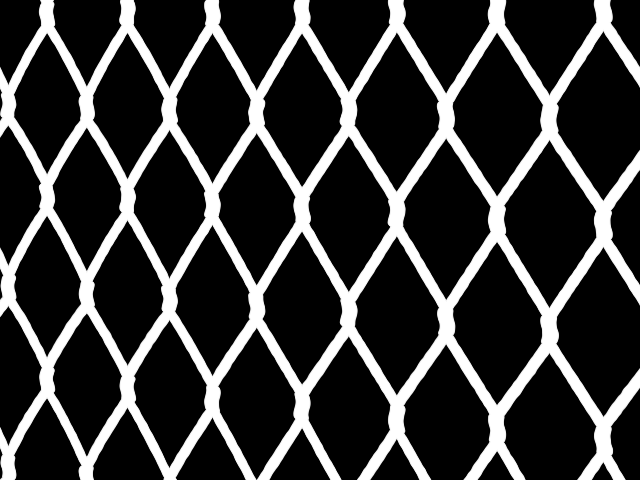
This pattern is drawn by a Shadertoy shader. Its source:

```glsl
// Chain-link fence: white wire diamonds with twisted knots on black, widening to the right.
#define COLUMN_RATE 12.549   // columns per canvas height at the left edge
#define ROW_PITCH 0.1878     // row spacing at the left edge
#define PERSPECTIVE 0.1586   // growth of the mesh towards the right
#define GRID_ORIGIN vec2(0.0174, 0.0304)
#define ROW_TILT 0.0105      // rise of the top row towards the right
#define ROW_STAGGER 0.025    // extra drop of every second row
#define WIRE_RADIUS 0.053    // wire and knot sizes are in row pitches
#define TWIST_REACH 0.12     // half the height where two wires run together
#define KNOT_SIZE vec2(0.077, 0.155)
#define WIRE_BOW 0.045       // sag of the wires at the left
#define ROUGHNESS 0.007      // unevenness of the wire edge
#define RIM_WIDTH 0.0022     // width of the duller wire edge

const vec3 BACKDROP = vec3(0.0);
const vec3 WIRE_RIM = vec3(0.95);
const vec3 WIRE_CORE = vec3(1.0);

float hash(vec2 p) {
    p = fract(p * vec2(0.1031, 0.1173));
    p += dot(p, p.yx + 33.33);
    return fract((p.x + p.y) * p.x * 17.0);
}

float noise(vec2 p) {
    vec2 i = floor(p), f = fract(p);
    f = f * f * (3.0 - 2.0 * f);
    return mix(mix(hash(i), hash(i + vec2(1, 0)), f.x),
               mix(hash(i + vec2(0, 1)), hash(i + vec2(1, 1)), f.x), f.y);
}

// Wire leaving the knot at (0,0) down to the knot at (1,1); rows repeat every 2.
float wireDistance(float g, float v, float bow, float columnWidth) {
    float curve = TWIST_REACH + (1.0 - 2.0 * TWIST_REACH) * g - 4.0 * bow * g * (1.0 - g);
    float slope = (1.0 - 2.0 * TWIST_REACH - 4.0 * bow * (1.0 - 2.0 * g)) / columnWidth;
    float gap = mod(v - curve + 1.0, 2.0) - 1.0;
    return abs(gap) / sqrt(1.0 + slope * slope) - WIRE_RADIUS;
}

// Rounded, slightly wavy twist around the nearest column.
float knotDistance(float u, float v, float columnWidth) {
    float column = floor(u + 0.5);
    float phase = mod(column + 1.0, 2.0);
    float row = 2.0 * floor((v - phase) * 0.5 + 0.5) + phase;
    float turn = hash(vec2(column, row) + 7.0);
    vec2 q = vec2((u - column) * columnWidth, v - row);
    q.x += 0.011 * sin(q.y * 26.0 + 6.2832 * turn);
    q.y += 0.03 * (turn - 0.5);
    float corner = 0.055;
    vec2 d = abs(q) - KNOT_SIZE + corner;
    return length(max(d, 0.0)) + min(max(d.x, d.y), 0.0) - corner;
}

void mainImage(out vec4 fragColor, in vec2 fragCoord) {
    vec2 p = fragCoord / iResolution.y;
    vec2 fromTop = vec2(p.x, 1.0 - p.y) - GRID_ORIGIN;

    // Perspective grid: u counts columns, v counts rows downwards.
    float depth = 1.0 + PERSPECTIVE * fromTop.x;
    float pitch = ROW_PITCH * depth;
    float columnWidth = depth / (COLUMN_RATE * ROW_PITCH);
    float u = COLUMN_RATE * fromTop.x / depth;
    float v = (fromTop.y + ROW_TILT * fromTop.x) / pitch;

    // Mirror alternate columns so each cell holds the same two wires.
    float g = abs(mod(u, 2.0) - 1.0);
    v -= ROW_STAGGER * g;
    float bow = WIRE_BOW * clamp(1.0 - fromTop.x / 0.65, 0.0, 1.0);
    float d = min(wireDistance(g, v, bow, columnWidth),
                  wireDistance(1.0 - g, v - 1.0, bow, columnWidth));
    d = min(d, knotDistance(u, v, columnWidth));
    d += ROUGHNESS * (noise(p * 95.0) - 0.5);

    // Shade the wire from its rim to its core.
    d *= pitch;
    float pixel = 1.0 / iResolution.y;
    float coverage = smoothstep(0.6 * pixel, -0.6 * pixel, d);
    float core = smoothstep(0.5 * pixel, -0.5 * pixel, d + RIM_WIDTH);
    fragColor = vec4(mix(BACKDROP, mix(WIRE_RIM, WIRE_CORE, core), coverage), 1.0);
}
```
